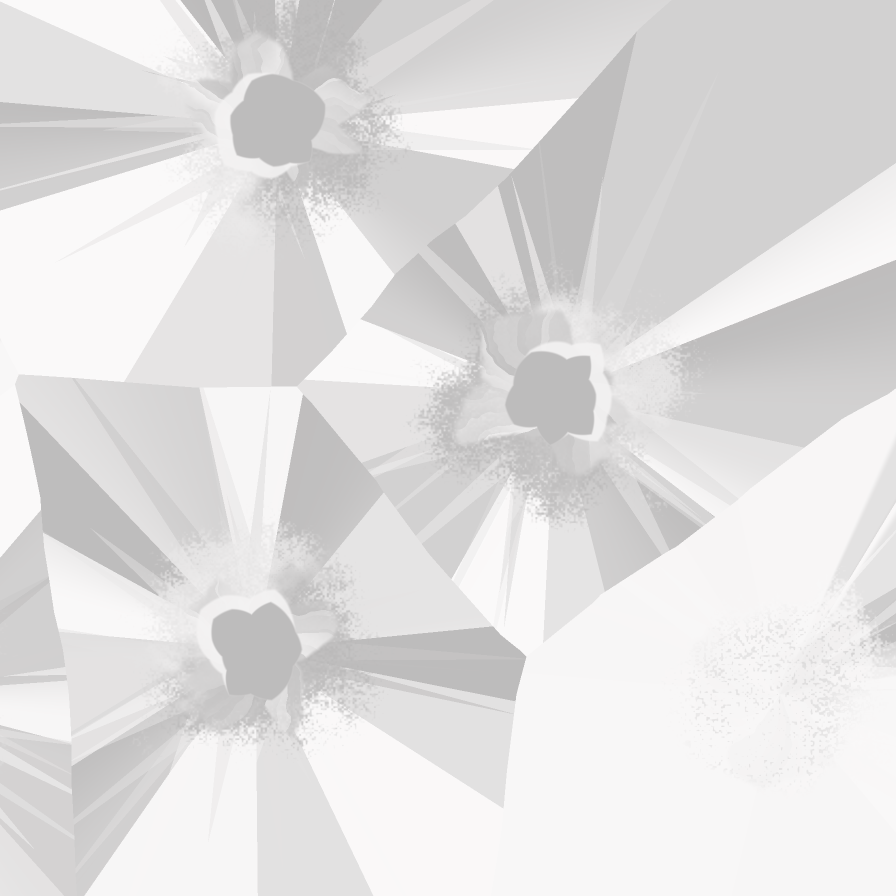
Write a Shadertoy shader that draws this texture.

```glsl
#define TAU 6.2831853
#define SECTORS 13.0
#define RAYS 26
#define RAY_REACH 0.42
#define EDGE_KINK 0.13
#define HALO_RADIUS 0.135
#define CORE_RADIUS 0.056
#define GRAIN_SCALE 420.0
#define PALE_ID 1.0
#define DARK 0.737
#define WHITE 0.968

float hash(vec2 p) {
    return fract(sin(dot(p, vec2(127.1, 311.7))) * 43758.5453);
}

float noise(vec2 p) {
    vec2 i = floor(p), f = fract(p);
    f = f * f * (3.0 - 2.0 * f);
    vec2 e = vec2(1.0, 0.0);
    return mix(mix(hash(i), hash(i + e), f.x),
               mix(hash(i + e.yx), hash(i + e.xx), f.x), f.y);
}

float fractal(vec2 p) {
    float sum = 0.0, amp = 0.5;
    for (int i = 0; i < 4; i++) {
        sum += amp * noise(p);
        p = p * 2.1 + 5.3;
        amp *= 0.5;
    }
    return sum;
}

// Straight segments between random values around one turn
float kink(float turn, float n, float seed) {
    float s = turn * n, k = floor(s);
    return mix(hash(vec2(mod(k, n), seed)), hash(vec2(mod(k + 1.0, n), seed)), fract(s));
}

// Index of an angular sector of irregular width
float sector(float turn, float n, float seed) {
    float s = turn * n, k = mod(floor(s), n);
    float edge = 0.1 + 0.8 * hash(vec2(k, seed + 31.0));
    return mod(k + step(edge, fract(s)), n);
}

// Four grey plateaus
float grey(float tone) {
    return 0.745 + 0.075 * smoothstep(0.14, 0.22, tone)
                 + 0.07 * smoothstep(0.36, 0.44, tone)
                 + 0.08 * smoothstep(0.68, 0.76, tone);
}

// One bloom of the staggered layout, irregular within a two by two grid
vec2 bloomCentre(vec2 cell) {
    vec2 m = mod(cell, 2.0);
    vec2 offset = vec2(0.57, 0.55) + m.x * vec2(0.17, -0.10)
                + m.y * vec2(0.05, 0.17) - m.x * m.y * vec2(0.55, 0.50);
    return 0.5 * (cell + offset);
}

float turnOf(vec2 v) {
    return fract(atan(v.y, v.x) / TAU + 1.0);
}

float bloom(vec2 v, float id) {
    float r = length(v), turn = turnOf(v), angle = turn * TAU;
    float pale = 1.0 - step(0.5, abs(id - PALE_ID));
    float lift = pale * 0.75 * smoothstep(0.98, 0.8, cos(angle - 0.6)) - 0.2 * sin(angle);

    // Broad flat sectors
    float k = sector(turn, SECTORS, id);
    float g = grey(fract(k * 0.618 + id * 0.37 + 0.1) + lift);
    g += 0.014 * (hash(vec2(k, id + 3.0)) - 0.5);

    // Thin tapering rays
    for (int i = 0; i < RAYS; i++) {
        vec2 key = vec2(float(i), id + 7.0);
        float a = TAU * hash(key), size = hash(key + 11.0);
        vec2 dir = vec2(cos(a), sin(a));
        vec2 q = vec2(dot(v, dir), dot(v, vec2(-dir.y, dir.x)));
        q.y -= 0.06 * (hash(key + 17.0) - 0.5);
        float reach = mix(0.12, RAY_REACH, size);
        float halfWidth = mix(0.003, 0.022, hash(key + 23.0)) * (1.0 - q.x / reach);
        float inside = step(abs(q.y), halfWidth) * step(0.0, q.x);
        float strength = mix(0.2, 0.65, hash(key + 29.0));
        g = mix(g, grey(hash(key + 37.0) + lift), inside * strength);
    }

    // Grainy halo, dark on one side and light on the other
    float rough = fractal(v * 16.0 + id * 9.0) - 0.47;
    float grain = noise(v * GRAIN_SCALE + 40.0);
    float side = 0.5 + 0.5 * cos(angle - TAU * hash(vec2(id, 5.0)));
    float halo = smoothstep(HALO_RADIUS, HALO_RADIUS * 0.65,
                            r + 0.12 * rough + 0.045 * (grain - 0.5));
    float haloTone = mix(0.92, DARK, smoothstep(0.1, 0.55, side + rough));
    haloTone += 0.04 * (grain - 0.5);
    float specks = smoothstep(0.62, 0.85, grain + 0.7 * rough);
    g = mix(g, mix(haloTone, mix(WHITE, 0.88, specks), pale), halo * 0.85);

    // Crumpled petal shards
    float twist = fract(turn + 0.9 * r + 0.12 * rough + 1.0);
    float petal = sector(twist, 19.0, id + 2.0);
    float petalEdge = 0.045 + 0.075 * kink(turn, 21.0, id + 4.0);
    float petalTone = mix(DARK, WHITE, hash(vec2(petal, id + 6.0)));
    petalTone = mix(petalTone, 0.82, 0.7 * smoothstep(0.04, 0.1, r) * fract(twist * 19.0));
    float petalMask = smoothstep(petalEdge, petalEdge - 0.012, r + 0.04 * rough);
    g = mix(g, petalTone, petalMask * mix(0.8, 0.08, pale));

    // Ragged core with a light crescent rim
    float core = CORE_RADIUS * (0.7 + 0.4 * kink(turn, 15.0, id + 8.0));
    float rim = core + 0.018 * smoothstep(0.3, 0.9, 1.0 - side);
    float solid = 1.0 - pale;
    g = mix(g, 0.95, smoothstep(rim, rim - 0.004, r) * 0.9 * solid);
    g = mix(g, DARK, smoothstep(core, core - 0.003, r) * solid);
    return g;
}

vec3 scene(vec2 p) {
    float nearest = 1e5, id = 0.0;
    vec2 local = p;
    for (int j = 0; j < 2; j++)
    for (int i = -1; i < 2; i++) {
        vec2 cell = vec2(float(i), float(j));
        vec2 v = p - bloomCentre(cell);
        float cellId = cell.x + 2.0 * cell.y;
        float d = length(v) * (1.0 + EDGE_KINK * (kink(turnOf(v), 14.0, cellId) - 0.5));
        if (d < nearest) {
            nearest = d;
            id = cellId;
            local = v;
        }
    }
    return bloom(local, id) + vec3(0.004, -0.001, -0.001);
}

void mainImage(out vec4 fragColor, in vec2 fragCoord) {
    // Four samples smooth every edge
    vec3 color = vec3(0.0);
    for (int s = 0; s < 4; s++) {
        vec2 shift = vec2(float(s % 2), float(s / 2)) * 0.5 - 0.25;
        color += scene((fragCoord + shift) / iResolution.xy);
    }
    fragColor = vec4(color * 0.25, 1.0);
}
```
